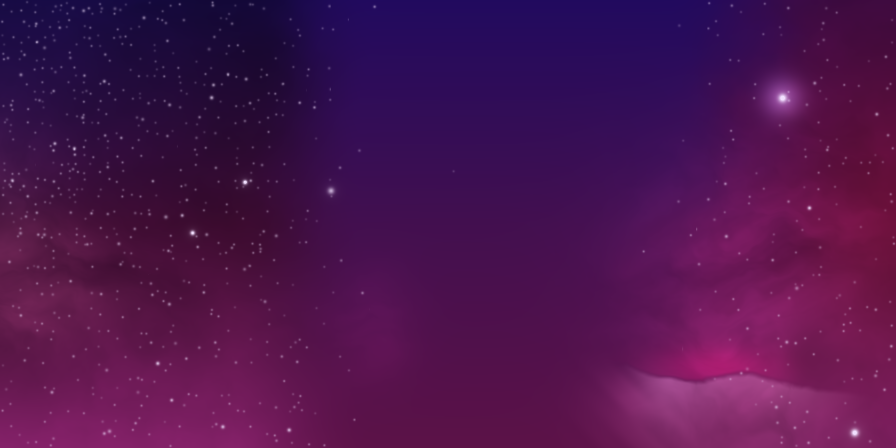
Write a WebGL 1 fragment shader that draws this background.

```glsl
precision highp float;

uniform vec2 u_resolution;

float hash(vec2 p) {
  vec3 q = fract(p.xyx * 0.1031);
  q += dot(q, q.yzx + 33.33);
  return fract((q.x + q.y) * q.z);
}

float noise(vec2 p) {
  vec2 i = floor(p), f = fract(p);
  f = f * f * (3.0 - 2.0 * f);
  return mix(mix(hash(i), hash(i + vec2(1.0, 0.0)), f.x),
             mix(hash(i + vec2(0.0, 1.0)), hash(i + 1.0), f.x), f.y);
}

float fbm(vec2 p) {
  float sum = 0.0, amp = 0.5;
  for (int i = 0; i < 5; i++) {
    sum += amp * noise(p);
    p = mat2(1.6, 1.2, -1.2, 1.6) * p + 7.3;
    amp *= 0.5;
  }
  return sum;
}

// Soft elliptical blob
float blob(vec2 p, vec2 center, vec2 size) {
  vec2 d = (p - center) / size;
  return exp(-dot(d, d));
}

// Three-stop vertical gradient
vec3 ramp(float y, vec3 low, vec3 middle, vec3 high) {
  return mix(mix(low, middle, min(y * 2.0, 1.0)), high, max(y * 2.0 - 1.0, 0.0));
}

// Bright core with a faint halo
float star(vec2 p, vec2 center, float radius) {
  float d = length(p - center) / radius;
  return exp(-d * d) + 0.25 * exp(-d * 0.7);
}

// Grid layers of small stars, finer and fainter with each step
float starField(vec2 p, float density, float dust) {
  float light = 0.0;
  for (int i = 0; i < 4; i++) {
    float level = float(i);
    float scale = 7.0 * exp2(level);
    vec2 cell = floor(p * scale);
    vec2 seed = cell + 61.0 * level + 13.0;
    vec2 offset = 0.25 + 0.5 * vec2(hash(seed + 3.7), hash(seed + 19.1));
    float d = length(p - (cell + offset) / scale);
    float radius = 0.0042 - 0.0005 * level;
    float chance = 0.16 * density + 0.08 * level * dust;
    float lit = step(hash(seed), chance) * (0.35 + 0.65 * hash(seed + 41.3));
    light += lit * exp(-d * d / (radius * radius)) / (1.0 + 0.5 * level);
  }
  return light;
}

void main() {
  vec2 uv = gl_FragCoord.xy / u_resolution;
  vec2 p = uv * vec2(2.0, 1.0);
  float cloud = fbm(p * 3.5 + 2.0);
  float wisps = fbm(p * vec2(6.0, 9.0) + 3.0 * cloud);
  float warp = cloud - 0.5;

  // Sky in three broad columns
  vec3 leftSky = ramp(p.y, vec3(0.48, 0.12, 0.38), vec3(0.22, 0.04, 0.17), vec3(0.07, 0.03, 0.21));
  vec3 midSky = ramp(p.y, vec3(0.36, 0.07, 0.28), vec3(0.26, 0.06, 0.31), vec3(0.13, 0.04, 0.37));
  vec3 rightSky = ramp(p.y, vec3(0.44, 0.11, 0.34), vec3(0.37, 0.06, 0.27), vec3(0.23, 0.04, 0.25));
  float toMiddle = smoothstep(0.52, 0.84, p.x + 0.12 * warp);
  float toRight = smoothstep(1.35, 1.8, p.x - 0.25 * (p.y - 0.3) + 0.35 * warp);
  vec3 color = mix(mix(leftSky, midSky, toMiddle), rightSky, toRight);
  float sides = 1.0 - toMiddle + toRight;
  color *= 1.0 + sides * (0.35 * warp + 0.2 * (wisps - 0.5));

  // Blue corner and dusty haze on the left
  color += vec3(0.03, 0.02, 0.09) * blob(p, vec2(0.0, 0.85), vec2(0.4, 0.3));
  color += vec3(0.3, 0.16, 0.2) * wisps * blob(p, vec2(0.02, 0.36), vec2(0.2, 0.13));
  color += vec3(0.12, 0.07, 0.1) * wisps * blob(p, vec2(0.0, 0.58), vec2(0.13, 0.16));
  color += vec3(0.12, 0.03, 0.08) * wisps * blob(p, vec2(0.83, 0.27), vec2(0.09, 0.12));

  // Magenta nebula and red edge on the right
  color += vec3(0.26, 0.09, 0.2) * wisps * blob(p, vec2(1.66, 0.36), vec2(0.24, 0.28));
  color += vec3(0.04, 0.0, -0.05) * blob(p, vec2(2.0, 0.55), vec2(0.2, 0.35));
  color *= 1.0 - 0.3 * wisps * blob(p, vec2(1.8, 0.2), vec2(0.07, 0.08));

  // Pale ridge with a hot glow above its crest
  float crest = 0.147 + 0.05 * exp(-20.0 * max(p.x - 1.4, 0.0))
    + 0.02 * exp(-pow((p.x - 1.66) / 0.06, 2.0))
    - 0.12 * max(p.x - 1.68, 0.0) + 0.035 * (wisps - 0.5);
  float below = crest - p.y;
  float span = smoothstep(1.36, 1.5, p.x) * (1.0 - smoothstep(1.65, 1.98, p.x));
  float ridge = span * smoothstep(-0.004, 0.012, below) * exp(-9.0 * max(below, 0.0));
  color += vec3(0.18, 0.17, 0.18) * ridge * (0.5 + wisps);
  float above = smoothstep(-0.004, 0.01, -below);
  color += vec3(0.2, 0.0, 0.07) * above * blob(p, vec2(1.6, 0.18), vec2(0.13, 0.045));

  // Diagonal veil falling from the ridge
  float along = p.x + p.y;
  float streaks = noise(vec2(along * 28.0, (p.x - p.y) * 4.0));
  color += vec3(0.14, 0.08, 0.11) * (0.3 + 0.7 * streaks) * blob(p, vec2(1.43, 0.09), vec2(0.11, 0.1));

  // Scattered stars and left-edge dust
  float leftStars = 1.0 - smoothstep(0.6, 0.85, p.x);
  float rightStars = 0.65 * smoothstep(1.45, 1.65, p.x);
  float dust = exp(-7.0 * p.x * p.x) * smoothstep(0.3, 0.6, p.y);
  float light = starField(p, leftStars + rightStars, dust);

  // Prominent stars
  light += star(p, vec2(1.747, 0.781), 0.009);
  light += star(p, vec2(1.908, 0.034), 0.008);
  light += 0.6 * star(p, vec2(0.739, 0.574), 0.007);
  light += 0.9 * star(p, vec2(0.43, 0.48), 0.005);
  light += 0.9 * star(p, vec2(0.547, 0.593), 0.005);
  color += vec3(0.28, 0.2, 0.32) * blob(p, vec2(1.747, 0.781), vec2(0.045));
  color = mix(color, vec3(0.95, 0.88, 1.0), min(light, 1.0));

  gl_FragColor = vec4(color, 1.0);
}
```
